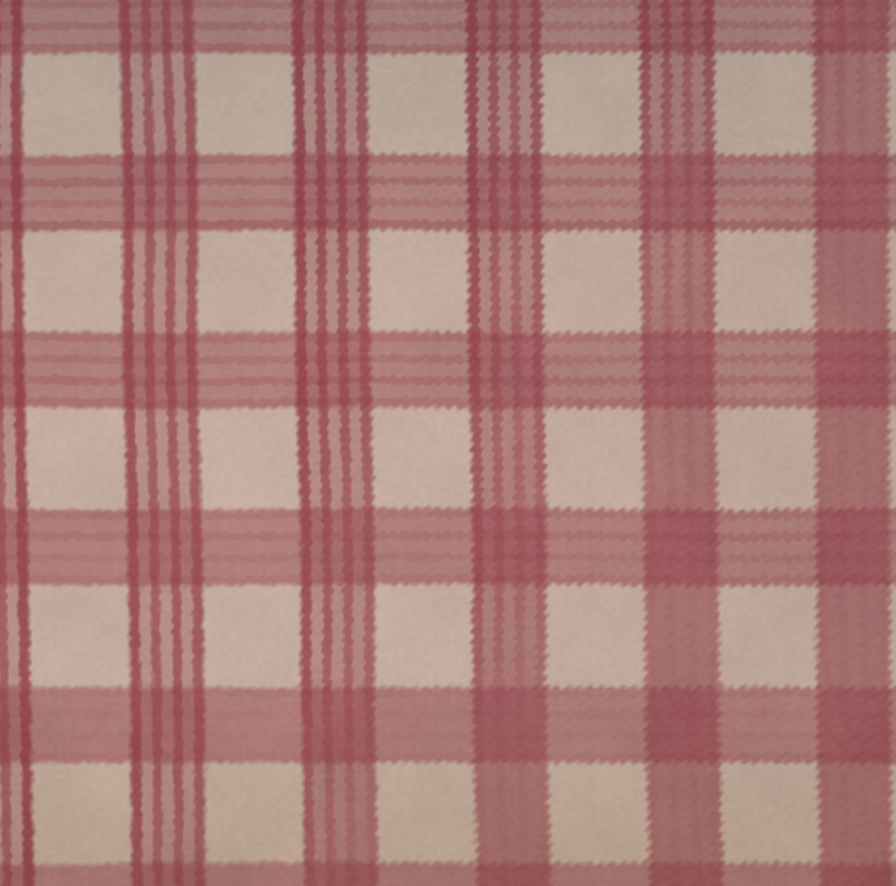
A WebGL 2 fragment shader for this texture:

```glsl
#version 300 es
precision highp float;
// Soft, faded rose and cream plaid cloth with four-line stripes crossing both ways.
uniform vec2 u_resolution;
out vec4 fragColor;

const vec3 CREAM = vec3(0.755, 0.665, 0.610);
const vec3 ROSE = vec3(0.565, 0.245, 0.285);
const vec2 PERIOD = vec2(0.1934, 0.2);
const vec2 FIRST_BAND = vec2(0.134, 0.175);
const float BAND_WIDTH = 0.425;
const float LINE_START = 0.032;
const float LINE_STEP = 0.121;

float hash(vec2 p) {
    vec3 q = fract(vec3(p.xyx) * 0.1031);
    q += dot(q, q.yzx + 33.33);
    return fract((q.x + q.y) * q.z);
}

float noise(vec2 p) {
    vec2 i = floor(p), f = fract(p);
    f = f * f * (3.0 - 2.0 * f);
    float low = mix(hash(i), hash(i + vec2(1, 0)), f.x);
    float high = mix(hash(i + vec2(0, 1)), hash(i + vec2(1, 1)), f.x);
    return mix(low, high, f.y);
}

float cloud(vec2 p) {
    return 0.6 * noise(p) + 0.4 * noise(p * 2.1 + 17.0);
}

// Soft triangle wave in -1..1.
float ripple(float t) {
    float w = abs(fract(t) * 2.0 - 1.0);
    return 2.0 * w * w * (3.0 - 2.0 * w) - 1.0;
}

// Dye left by one stripe set; blur melts its four lines into a flat band.
float stripeDye(float s, float ground, float line, float blur, float seed) {
    float c = fract(s + 0.2) - 0.2;
    float cell = floor(s + 0.2);
    float edge = mix(0.014, 0.026, blur);
    float band = smoothstep(-edge, edge, c) * (1.0 - smoothstep(BAND_WIDTH - edge, BAND_WIDTH + edge, c));
    float index = clamp(floor((c - LINE_START) / LINE_STEP + 0.5), 0.0, 3.0);
    float dist = abs(c - LINE_START - index * LINE_STEP);
    float thread = 1.0 - smoothstep(0.012, 0.053, dist);
    float strength = 0.92 + 0.16 * hash(vec2(cell * 4.0 + index + 40.0, seed));
    float outer = abs(index - 1.5) > 1.0 ? 1.04 : 0.97;
    float lined = max(ground * band, line * strength * outer * thread);
    float melted = mix(ground, line, 0.5) * band;
    return mix(lined, melted, blur);
}

void main() {
    vec2 uv = gl_FragCoord.xy / u_resolution;
    vec2 p = vec2(uv.x, 1.0 - uv.y);

    // Slanted, gently rippling drape of the cloth.
    vec2 drape = p;
    drape.x -= 0.014 * p.y * (1.0 - 0.5 * p.x);
    drape += 0.004 * (vec2(noise(p * 5.0), noise(p * 5.0 + 31.0)) - 0.5);

    // Twill teeth along the thread edges, stronger to the right.
    float twill = ripple(p.x * 48.0 + p.y * 88.0);
    float weft = ripple(p.x * 82.0 + p.y * 40.0);
    float teeth = mix(0.0005, 0.0017, smoothstep(0.15, 0.75, p.x));
    drape += teeth * vec2(twill, weft);
    drape += 0.0032 * (vec2(noise(p * 150.0), noise(p * 150.0 + 71.0)) - 0.5);

    // Two stripe sets, each losing focus in its own direction.
    vec2 s = (drape - FIRST_BAND) / PERIOD;
    float patchy = 0.16 * (cloud(p * 7.0) - 0.5);
    float blurX = smoothstep(0.62, 1.16, p.x + 0.6 * p.y + patchy);
    float blurY = smoothstep(0.15, 1.0, p.y - 0.12 * p.x + patchy);
    float warpDye = stripeDye(s.x, mix(0.27, 0.36, p.x), 0.76, 0.92 * blurX, 3.0);
    float weftDye = stripeDye(s.y, 0.37, 0.56, 0.15 + 0.75 * blurY, 9.0);
    float dye = 1.0 - (1.0 - warpDye) * (1.0 - weftDye);

    // Worn colour, diagonal weave and fine fibres.
    dye *= 0.94 + 0.12 * cloud(p * 11.0 + 5.0);
    dye += 0.022 * twill * dye * smoothstep(0.2, 0.9, p.x);
    vec3 color = mix(CREAM, ROSE, clamp(dye, 0.0, 1.0));

    // Uneven light: brightest left of the middle, greyer above, browner below.
    float glow = 1.0 - smoothstep(0.1, 0.8, length((p - vec2(0.3, 0.58)) * vec2(0.8, 1.1)));
    color *= 0.955 + 0.065 * glow;
    color *= mix(vec3(1.0), vec3(0.97, 1.0, 1.0), 1.0 - smoothstep(0.0, 0.35, p.y));
    color *= mix(vec3(1.0), vec3(0.97, 0.96, 0.93), smoothstep(0.75, 1.0, p.y));
    color *= 0.975 + 0.05 * cloud(p * 16.0 + 50.0);
    color += 0.022 * (noise(p * 210.0) - 0.5);
    fragColor = vec4(color, 1.0);
}
```
